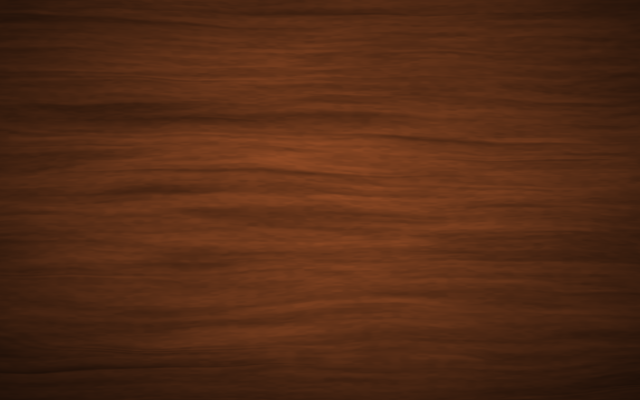
This texture is drawn by a Shadertoy shader. Its source:

```glsl
// Dark polished walnut board with horizontal grain, lit softly from the centre.

const vec3  WOOD_TINT      = vec3(1.0, 0.512, 0.252);
const float PEAK_TONE      = 0.455;
const vec2  GLOW_CENTRE    = vec2(0.5, 0.54);
const vec2  GLOW_FALLOFF   = vec2(2.5, 2.3);
const int   STREAK_COUNT   = 44;
const float STREAK_DEPTH   = 0.52;
const float BAND_CONTRAST  = 0.20;
const float FIGURE_CONTRAST = 0.045;
const float FIBRE_CONTRAST = 0.17;
const float PORE_CONTRAST  = 0.11;

vec2 hash2(vec2 p) {
    vec3 h = fract(vec3(p.xyx) * vec3(0.1031, 0.1030, 0.0973));
    h += dot(h, h.yzx + 33.33);
    return fract((h.xx + h.yz) * h.zy);
}

// Smooth cellular noise: random cell shades blended by distance, about -0.5 to 0.5.
float cellTone(vec2 p) {
    vec2 cell = floor(p), f = fract(p);
    float total = 0.0, weights = 0.0;
    for (int j = -1; j <= 1; j++)
    for (int i = -1; i <= 1; i++) {
        vec2 offset = vec2(float(i), float(j));
        vec2 site = offset + 0.2 + 0.6 * hash2(cell + offset + 57.0);
        vec2 away = site - f;
        float weight = exp(-5.0 * dot(away, away));
        total += weight * hash2(cell + offset + 211.0).x;
        weights += weight;
    }
    return total / weights - 0.5;
}

// Layered sines that bend the grain up and down.
float grainBend(vec2 p) {
    float bend = 0.011 * sin(2.3 * p.x + 5.0 * p.y + 0.6);
    bend += 0.006 * sin(5.1 * p.x - 11.0 * p.y + 2.0);
    bend += 0.0035 * sin(11.7 * p.x + 17.0 * p.y) * sin(3.1 * p.x + 9.0 * p.y);
    bend += 0.0012 * sin(27.0 * p.x - 23.0 * p.y + 1.0);
    return bend;
}

// Tapered dark veins, crisp on one side and fading on the other.
float darkStreaks(vec2 p, float aspect) {
    float dark = 0.0;
    for (int i = 0; i < STREAK_COUNT; i++) {
        float id = float(i);
        vec2 place = hash2(vec2(id, 3.0));
        vec2 shape = hash2(vec2(id, 18.0));
        vec2 look = hash2(vec2(id, 41.0));
        float along = (p.x - place.x * aspect) / mix(0.14, 0.6, shape.x);
        float taper = exp(-1.8 * along * along);
        float width = mix(0.004, 0.017, shape.y * shape.y) * (0.4 + taper);
        float row = mix(-0.04, 1.04, (id + place.y) / float(STREAK_COUNT));
        row += 0.004 * sin(5.0 * p.x + 2.4 * id);
        float below = (row - p.y) / width * (look.x < 0.3 ? -1.0 : 1.0);
        float profile = smoothstep(-0.9, 0.3, below) * exp(-0.8 * max(below, 0.0));
        dark += taper * profile * mix(0.12, 1.0, look.y * look.y);
    }
    return dark;
}

void mainImage(out vec4 fragColor, in vec2 fragCoord) {
    vec2 uv = fragCoord / iResolution.xy;
    float aspect = iResolution.x / iResolution.y;
    vec2 p = vec2(uv.x * aspect, uv.y);
    vec2 grain = p + vec2(0.0, grainBend(p));

    // Broad bands and the thin contour figure that follows them
    float band = cellTone(grain * vec2(1.3, 15.0));
    float strand = cellTone(grain * vec2(2.6, 42.0) + 19.0);
    float figure = sin(30.0 * band + 7.0 * strand);

    // Fine fibres and short pores
    float fibre = cellTone(grain * vec2(5.0, 105.0) + 43.0);
    float pore = cellTone(grain * vec2(42.0, 190.0) + 71.0);

    float shade = 1.0 + BAND_CONTRAST * (band + 0.8 * strand)
                + FIGURE_CONTRAST * figure
                + FIBRE_CONTRAST * fibre + PORE_CONTRAST * pore;

    // Veins, broken up slightly by the fibres
    float dark = darkStreaks(grain, aspect) * (1.0 + 0.7 * fibre + 0.6 * strand);
    shade *= 1.0 - STREAK_DEPTH * (1.0 - exp(-1.1 * dark));

    // Central glow fading to dark corners
    vec2 fromGlow = uv - GLOW_CENTRE;
    float glow = exp(-dot(GLOW_FALLOFF, fromGlow * fromGlow));

    fragColor = vec4(WOOD_TINT * PEAK_TONE * 1.07 * glow * shade, 1.0);
}
```
